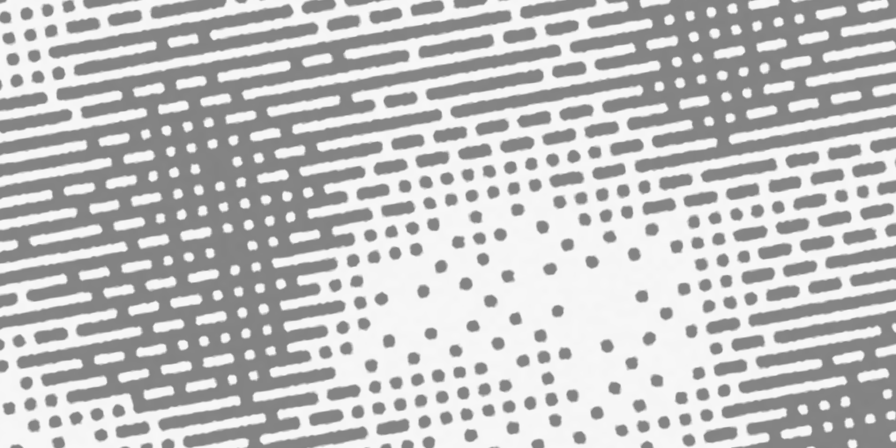
Reproduce this pattern procedurally as a Shadertoy shader.

```glsl
// Tilted two-tone ordered dither: grey bricks, squares and bars on soft white paper.
#define DOT_SIZE 0.0239    // side of one dither dot, in canvas heights
#define TILT 0.175         // angle of the rows, in radians
#define TONE_MEAN 0.575    // average lightness before dithering
#define TONE_NOISE 0.62    // strength of the irregular tone
#define JITTER 0.06        // random shift of each threshold
#define CORNER 0.6         // blur of the dots, rounds their corners
#define INK_SPREAD 0.105   // how far the grey grows into the white
#define SOFTNESS 0.25      // half width of the edge ramp
#define ROUGHNESS 0.24     // raggedness of the edges
#define INK vec3(0.515)
#define PAPER vec3(0.965)

float hash(vec2 p) {
    return fract(sin(dot(p, vec2(127.1, 311.7))) * 43758.5453);
}

float valueNoise(vec2 p) {
    vec2 cell = floor(p), f = fract(p);
    f = f * f * (3.0 - 2.0 * f);
    return mix(mix(hash(cell), hash(cell + vec2(1, 0)), f.x),
               mix(hash(cell + vec2(0, 1)), hash(cell + vec2(1, 1)), f.x), f.y);
}

// Broad light and dark areas, in canvas heights
float tone(vec2 p) {
    float waves = 0.18 * cos(4.6 * (p.x - 1.1) + 0.8 * (p.y - 0.8))
                + 0.13 * cos(6.0 * p.y - 1.5 * p.x);
    float cloud = 0.65 * valueNoise(p * 3.1 + 7.3) + 0.35 * valueNoise(p * 6.7 + 31.0);
    return TONE_MEAN + waves + TONE_NOISE * (cloud - 0.5);
}

// Rows first inside each 2x2 block, then staggered over the larger blocks
float threshold(ivec2 d) {
    ivec2 a = d & 1, b = (d >> 1) & 1, c = (d >> 2) & 1;
    int rowRank = a.x + 2 * a.y;
    int brickRank = 2 * (b.x ^ b.y) + b.y;
    int fineRank = 2 * (c.x ^ c.y) + c.y;
    return (float(16 * rowRank + 4 * brickRank + fineRank) + 0.5) / 64.0;
}

// 1 for a white dot, 0 for a grey one
float dither(vec2 dotIndex, mat2 turn) {
    vec2 center = (dotIndex + 0.5) * DOT_SIZE * turn; // vector * matrix undoes the turn
    float shift = JITTER * (hash(dotIndex + 19.0) - 0.5);
    return step(threshold(ivec2(dotIndex)) + shift, tone(center));
}

void mainImage(out vec4 fragColor, in vec2 fragCoord) {
    vec2 p = fragCoord / iResolution.y;
    float c = cos(TILT), s = sin(TILT);
    mat2 turn = mat2(c, -s, s, c);

    // Blend the four nearest dots
    vec2 grid = turn * p / DOT_SIZE - 0.5;
    vec2 base = floor(grid);
    vec2 blend = clamp((grid - base - 0.5) / CORNER + 0.5, 0.0, 1.0);
    float white = mix(
        mix(dither(base, turn), dither(base + vec2(1, 0), turn), blend.x),
        mix(dither(base + vec2(0, 1), turn), dither(base + vec2(1, 1), turn), blend.x),
        blend.y);

    // Ragged, slightly blurred edge
    white += ROUGHNESS * (valueNoise(p * 115.0) - 0.5);
    float edge = 0.5 + INK_SPREAD;
    float paper = smoothstep(edge - SOFTNESS, edge + SOFTNESS, white);

    // Faint paper grain
    float grain = 0.012 * (valueNoise(p * 60.0 + 5.0) - 0.5);
    fragColor = vec4(mix(INK, PAPER, paper) + grain, 1.0);
}
```
